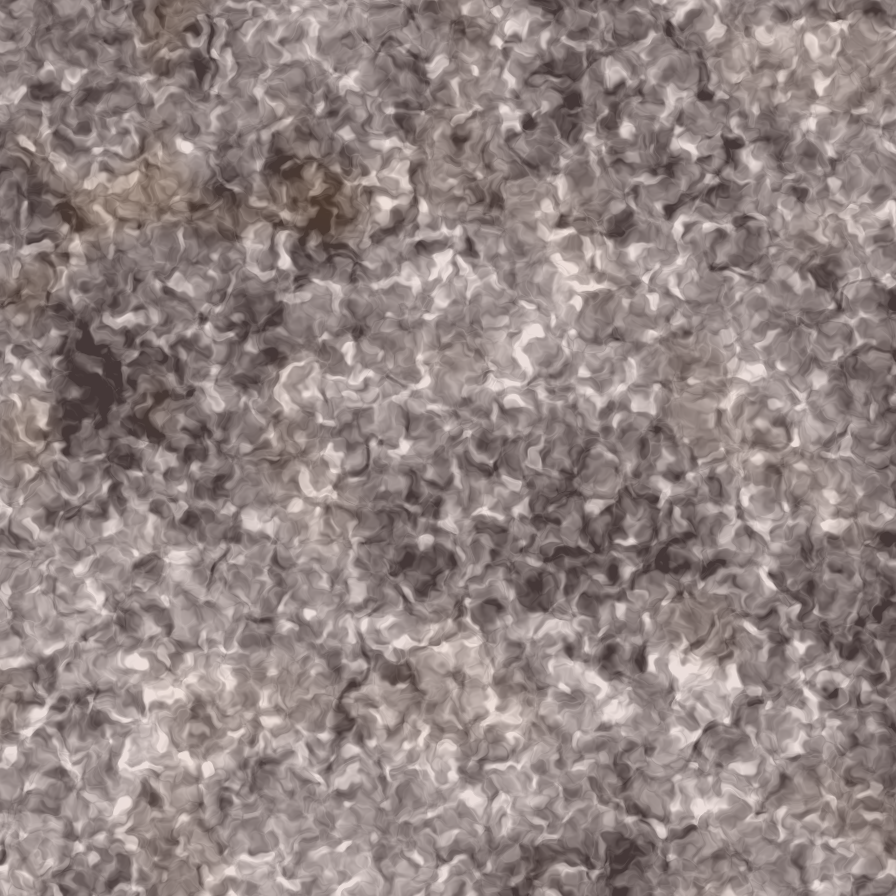
Write a WebGL 2 fragment shader that draws this texture.

```glsl
#version 300 es
precision highp float;
// Weathered grey-mauve stone: mottled ground, small chips, curly pale flecks,
// dark pits, pale lumps towards the bottom and a few shadowed cracks.
// Built from warped gradient noise for mottling and cellular noise for pieces.

uniform vec2 u_resolution;
out vec4 fragColor;

const vec3 DARK_STONE = vec3(0.375, 0.325, 0.322);
const vec3 PALE_STONE = vec3(0.850, 0.800, 0.790);
const vec3 WARM_STAIN = vec3(0.020, 0.004, -0.022);

const float BASE_TONE    = 0.385;  // 0 = dark stone, 1 = pale stone
const float BROAD_SCALE  = 4.0;    // features per canvas height
const float MOTTLE_SCALE = 15.0;
const float GRAIN_SCALE  = 58.0;
const float FLECK_SCALE  = 52.0;
const float PIT_SCALE    = 34.0;
const float CHIP_SCALE   = 72.0;
const float LUMP_SCALE   = 10.0;
const float CRACK_SCALE  = 5.0;

const float BROAD_AMOUNT  = 0.24;
const float MOTTLE_AMOUNT = 0.30;
const float GRAIN_AMOUNT  = 0.42;
const float FLECK_AMOUNT  = 0.42;
const float PIT_AMOUNT    = 0.32;
const float CHIP_AMOUNT   = 0.30;
const float LUMP_AMOUNT   = 0.27;
const float CRACK_AMOUNT  = 0.34;

const vec2 SLAB_CENTRE = vec2(0.14, 0.22);
const float SLAB_RADIUS = 0.15;

vec2 hash2(vec2 cell) {
    uvec2 q = uvec2(ivec2(cell)) * uvec2(1597u, 3812u) + uvec2(7919u, 104u);
    uint n = (q.x ^ (q.y * 2741u)) * 73939u;
    n = (n ^ (n >> 15)) * 2246822u + 977u;
    n = (n ^ (n >> 13)) * 32663u;
    n ^= n >> 16;
    return vec2(n & 0xffffu, (n * 40503u) >> 16) / 65535.0;
}

float gradientAt(vec2 cell, vec2 offset) {
    float angle = 6.2832 * hash2(cell).x;
    return dot(vec2(cos(angle), sin(angle)), offset);
}

float noise(vec2 p) {
    vec2 i = floor(p), f = p - i;
    vec2 u = f * f * f * (f * (f * 6.0 - 15.0) + 10.0);
    vec2 e = vec2(1.0, 0.0);
    return mix(mix(gradientAt(i, f), gradientAt(i + e, f - e), u.x),
               mix(gradientAt(i + e.yx, f - e.yx), gradientAt(i + 1.0, f - 1.0), u.x), u.y);
}

float fbm(vec2 p) {
    float sum = 0.0, amp = 1.0;
    for (int i = 0; i < 3; i++) {
        sum += amp * noise(p);
        p = mat2(1.6, 1.2, -1.2, 1.6) * p + 17.3;
        amp *= 0.5;
    }
    return sum;
}

// Nearest distance, gap to the second nearest, random value of the cell.
vec3 cellular(vec2 p) {
    vec2 home = floor(p);
    float first = 9.0, second = 9.0, id = 0.0;
    for (int y = -1; y <= 1; y++)
    for (int x = -1; x <= 1; x++) {
        vec2 cell = home + vec2(x, y);
        float d = length(cell + hash2(cell) - p);
        if (d < first) {
            second = first;
            first = d;
            id = hash2(cell + 91.0).y;
        } else second = min(second, d);
    }
    return vec3(first, second - first, id);
}

void main() {
    vec2 p = gl_FragCoord.xy / u_resolution.y;
    vec2 swirl = vec2(noise(p * 26.0 + 3.7), noise(p * 26.0 + 41.2));
    vec2 curl = vec2(noise(p * 75.0 + 8.1), noise(p * 75.0 + 63.4));
    vec2 w = p + 0.016 * swirl + 0.007 * curl;

    // Ground mottling
    float broad = fbm(p * BROAD_SCALE + 5.0);
    float mottle = fbm(w * MOTTLE_SCALE + 23.0);
    float grain = fbm(w * GRAIN_SCALE + 71.0);
    float tone = BASE_TONE + BROAD_AMOUNT * broad + MOTTLE_AMOUNT * mottle + GRAIN_AMOUNT * grain;

    // Chips, each with its own shade and a soft border
    vec3 chip = cellular(w * CHIP_SCALE);
    tone += CHIP_AMOUNT * (chip.z - 0.5) * smoothstep(0.0, 0.25, chip.y);

    // Pale lumps and one larger slab, with ragged edges
    float low = smoothstep(0.62, 0.2, p.y);
    vec3 lump = cellular((p + 0.022 * swirl + 0.005 * curl) * LUMP_SCALE + 12.0);
    float lumpMask = smoothstep(0.52, 0.40, lump.x) * smoothstep(0.02, 0.10, lump.y);
    tone += LUMP_AMOUNT * lumpMask * smoothstep(0.45, 0.75, lump.z) * mix(0.25, 1.0, low);
    float slabEdge = length(p - SLAB_CENTRE) - SLAB_RADIUS + 0.09 * broad + 0.03 * mottle;
    tone += 0.20 * smoothstep(0.015, -0.015, slabEdge);

    // Curly flecks and dark pits
    float fleck = noise(w * FLECK_SCALE + 130.0) + 0.35 * mottle;
    tone += FLECK_AMOUNT * smoothstep(0.14, 0.40, fleck);
    float pit = noise(w * PIT_SCALE + 210.0) - 0.45 * broad;
    tone -= PIT_AMOUNT * smoothstep(0.16, 0.38, pit);

    // Broken cracks, the shadowed slab rim and the darker margins
    vec3 crack = cellular((p + 0.045 * swirl) * CRACK_SCALE + 31.0);
    float broken = smoothstep(0.0, 0.30, noise(p * 9.0 + 55.0));
    tone -= CRACK_AMOUNT * broken * smoothstep(0.07, 0.01, crack.y);
    tone -= 0.22 * broken * smoothstep(0.012, 0.0, abs(slabEdge - 0.016));
    float margin = smoothstep(0.93, 0.99, p.x + 0.10 * mottle) * smoothstep(0.68, 0.50, p.y);
    float shade = smoothstep(0.42, 0.25, p.x + 0.2 * broad) * smoothstep(0.42, 0.60, p.y);
    tone -= 0.30 * margin + 0.09 * shade;

    // Stone colour with faint brown stains in the shaded part
    vec3 colour = mix(DARK_STONE, PALE_STONE, clamp(tone, -0.22, 1.15));
    float stain = smoothstep(0.0, 0.4, noise(p * 7.0 + 88.0)) * (0.4 + shade);
    fragColor = vec4(colour + WARM_STAIN * stain, 1.0);
}
```
